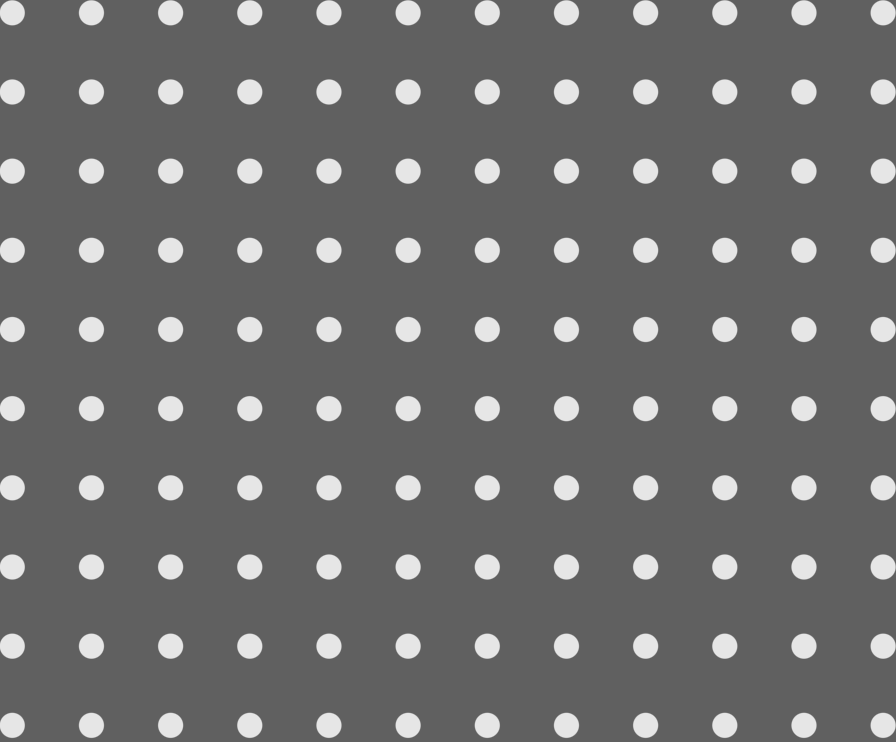
Write a Shadertoy shader that draws this pattern.

```glsl
// Signed distance to the nearest dot of a square grid with a dot at the origin
float dotGridDistance(vec2 p, float pitch, float radius) {
    vec2 cell = p - pitch * round(p / pitch);
    return length(cell) - radius;
}

void mainImage(out vec4 fragColor, in vec2 fragCoord) {
    // Canvas widths, measured from the top left corner
    vec2 p = vec2(fragCoord.x, iResolution.y - fragCoord.y) / iResolution.x;
    float pixel = 1.0 / iResolution.x;

    // Twelve columns by ten rows of round dots
    float d = dotGridDistance(p - vec2(0.0137, 0.0143), 0.08836, 0.0140);
    float coverage = 1.0 - smoothstep(-0.8 * pixel, 0.8 * pixel, d);

    // Pale dots on flat grey
    vec3 color = mix(vec3(0.378), vec3(0.902), coverage);
    fragColor = vec4(color, 1.0);
}
```
